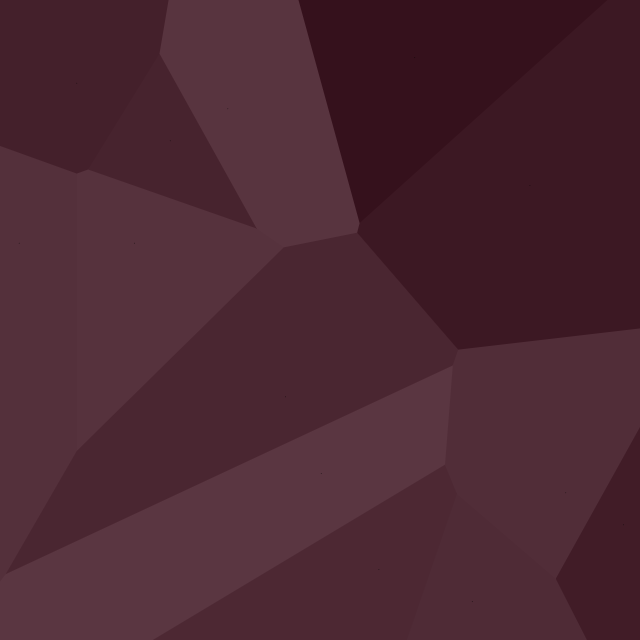
A Shadertoy shader for this background:

```glsl
// Flat plum Voronoi facets: thirteen scattered sites split the canvas into
// large straight-edged cells, each with one tone between dark and light wine.
// Edges are smoothed by the distance to the bisector of the two nearest sites.

const int   SITE_COUNT   = 13;
const vec2  SITE_ORIGIN  = vec2(0.03, 0.62);
const float STEP_X       = 0.618;   // linear step, spreads sites evenly across
const float STEP_Y       = 0.29;    // quadratic step, scatters them in height
const int   TONE_STRIDE  = 4;       // coprime with SITE_COUNT: each tone used once
const int   TONE_OFFSET  = 9;
const float TONE_CURVE   = 0.65;    // below 1 favours the lighter tones
const vec3  DARK_WINE    = vec3(0.208, 0.065, 0.108);
const vec3  LIGHT_WINE   = vec3(0.353, 0.212, 0.255);
const float SPECK_RADIUS = 0.0016;
const float SPECK_DEPTH  = 0.4;

vec2 sitePosition(int index) {
    float i = float(index);
    return fract(SITE_ORIGIN + vec2(STEP_X * i, STEP_Y * i * i));
}

vec3 siteColour(int index) {
    int rank = (TONE_STRIDE * index + TONE_OFFSET) % SITE_COUNT;
    float tone = float(rank) / float(SITE_COUNT - 1);
    return mix(DARK_WINE, LIGHT_WINE, pow(tone, TONE_CURVE));
}

void mainImage(out vec4 fragColor, in vec2 fragCoord) {
    vec2 uv = fragCoord / iResolution.xy;
    float pixel = 1.0 / min(iResolution.x, iResolution.y);

    // Find the two nearest sites
    int first = 0, second = 0;
    float firstSq = 1e5, secondSq = 1e5;
    for (int i = 0; i < SITE_COUNT; i++) {
        vec2 offset = sitePosition(i) - uv;
        float distSq = dot(offset, offset);
        if (distSq < firstSq) {
            second = first;
            secondSq = firstSq;
            first = i;
            firstSq = distSq;
        } else if (distSq < secondSq) {
            second = i;
            secondSq = distSq;
        }
    }

    // Blend across the shared edge over one pixel
    float siteGap = distance(sitePosition(first), sitePosition(second));
    float edgeDistance = (secondSq - firstSq) / (2.0 * siteGap);
    float coverage = clamp(0.5 + edgeDistance / pixel, 0.0, 1.0);
    vec3 colour = mix(siteColour(second), siteColour(first), coverage);

    // Tiny faint speck on each site
    float speck = 1.0 - smoothstep(0.0, SPECK_RADIUS, sqrt(firstSq));
    colour *= 1.0 - SPECK_DEPTH * speck;

    fragColor = vec4(colour, 1.0);
}
```
